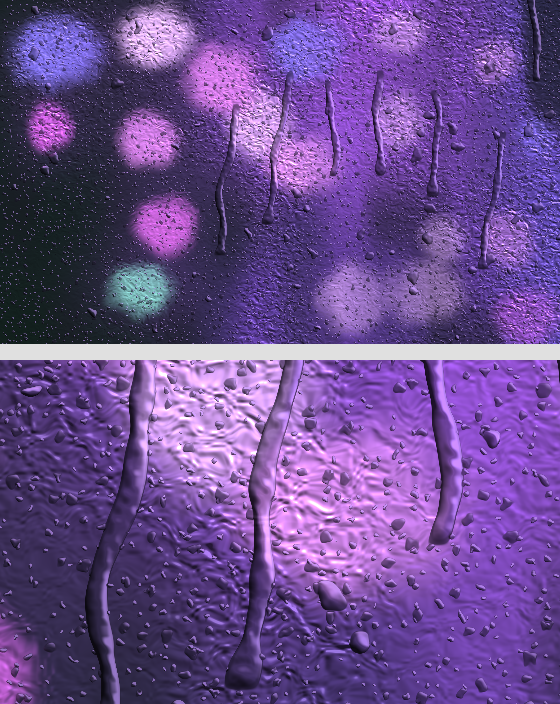
Top, the full canvas; bottom, a detail of the centre.
Give the GLSL for this texture, as a Shadertoy shader.

```glsl
#define NIGHT vec3(0.04, 0.11, 0.06)
#define INDIGO vec3(0.32, 0.22, 0.54)
#define VIOLET vec3(0.62, 0.34, 0.89)
#define MAGENTA vec3(0.76, 0.29, 0.82)
#define LILAC vec3(0.92, 0.71, 1.00)
#define TEAL vec3(0.42, 0.72, 0.68)
#define BLUE vec3(0.44, 0.38, 0.90)
#define RIPPLE 1.9
#define REFRACTION 0.03
#define LIGHT_DIR vec2(0.58, 0.81)
#define TRAILS 7
#define STEP 0.0016

vec3 hash3(vec2 p) {
    vec3 q = fract(p.xyx * vec3(0.1031, 0.1030, 0.0973));
    q += dot(q, q.yxz + 33.33);
    return fract((q.xxy + q.yzz) * q.zyx);
}

float noise(vec2 p) {
    vec2 i = floor(p), f = fract(p);
    f = f * f * (3.0 - 2.0 * f);
    float low = mix(hash3(i).x, hash3(i + vec2(1, 0)).x, f.x);
    float high = mix(hash3(i + vec2(0, 1)).x, hash3(i + vec2(1, 1)).x, f.x);
    return mix(low, high, f.y);
}

// Blurred night street behind the glass
vec3 scene(vec2 p) {
    float streak = noise(vec2(p.x * 8.0 + 3.0, p.y * 1.3));
    float haze = noise(p * 2.6 + 7.0);
    float side = smoothstep(0.42, 0.78, p.x + 0.35 * (haze - 0.5));
    vec3 col = mix(NIGHT, INDIGO, side * (0.65 + 0.5 * streak));
    col = mix(col, INDIGO, 0.15 * haze * (1.0 - side));

    float bell = exp(-pow((p.x - 1.06) / 0.32, 2.0));
    float glow = bell * smoothstep(0.2, 0.62, p.y + 0.25 * (streak - 0.5));
    col = mix(col, VIOLET, glow);
    col = mix(col, BLUE * 0.9, 0.55 * smoothstep(1.35, 1.63, p.x));

    // Unlit upright gaps between the glows
    float gap = smoothstep(0.5, 0.8, noise(vec2(p.x * 6.5 + 1.7, p.y * 2.4 + 5.0)));
    col = mix(col, NIGHT + vec3(0.05, 0.0, 0.07), 0.8 * gap * (1.0 - 0.75 * glow));

    // Defocused lamps on a jittered grid, fainter to the right
    for (int i = 0; i < 24; i++) {
        vec2 cell = vec2(i % 6, i / 6);
        vec3 r = hash3(cell * 3.7 + 11.3), s = hash3(cell * 5.1 + 42.7);
        if (s.z < 0.1) continue;
        vec2 d = p - (cell + 0.15 + 0.7 * r.xy) * vec2(0.27, 0.235);
        d.x *= mix(0.75, 1.15, s.x);
        float radius = mix(0.06, 0.11, r.z) * (s.y > 0.95 ? 0.7 : 1.0);
        vec3 lamp = mix(MAGENTA, LILAC, smoothstep(0.0, 0.4, s.y));
        lamp = s.y > 0.95 ? TEAL : s.y > 0.82 ? BLUE : lamp;
        float dist = length(d) + 0.025 * (noise(p * 22.0 + s.xy * 9.0) - 0.5);
        float disc = smoothstep(radius * 1.3, radius * 0.55, dist);
        float halo = exp(-dot(d, d) / (radius * radius * 3.5));
        float power = mix(1.0, 0.42, smoothstep(0.75, 1.1, p.x));
        col = mix(col, VIOLET * 0.8, 0.28 * power * halo);
        col = mix(col, lamp + 0.1 * halo, 0.9 * power * disc);
    }
    return col;
}

// Domed drops with uneven outlines, one chance per cell
float drops(vec2 p, float scale, float chance) {
    vec2 q = p * scale, id = floor(q);
    q += 0.3 * (vec2(noise(q * 3.0), noise(q * 3.0 + 19.0)) - 0.5);
    float h = 0.0;
    for (int k = 0; k < 9; k++) {
        vec2 c = id + vec2(k % 3, k / 3) - 1.0;
        vec3 r = hash3(c + scale);
        if (r.z > chance) continue;
        vec2 d = q - c - 0.15 - 0.7 * r.xy;
        float radius = mix(0.13, 0.32, fract(r.z * 37.0));
        h = max(h, 1.0 - dot(d, d) / (radius * radius));
    }
    return h;
}

// Winding runs of water, each ending in a heavier bead
float trails(vec2 p) {
    float h = 0.0;
    for (int i = 0; i < TRAILS; i++) {
        float n = float(i);
        vec3 r = hash3(vec2(n * 7.3, 5.0));
        float foot = mix(0.2, 0.8, r.x), top = foot + mix(0.25, 0.45, r.y);
        float path = 0.62 + n * 0.155 + 0.06 * r.z + (p.y - foot) * (r.y - 0.4) * 0.25;
        path += 0.03 * (noise(vec2(p.y * 9.0, n * 13.0)) - 0.5);
        float width = 0.011 + 0.005 * smoothstep(0.05, 0.0, p.y - foot);
        width *= 0.65 + 0.6 * noise(vec2(p.y * 35.0, n));
        float ends = smoothstep(foot - 0.012, foot + 0.008, p.y) * smoothstep(top, top - 0.06, p.y);
        float x = (p.x - path) / width;
        h = max(h, (1.0 - x * x) * ends);
    }
    return h;
}

// x: wrinkled film, y: drops and trails
vec2 water(vec2 p) {
    vec2 w = p + 0.012 * (vec2(noise(p * 50.0), noise(p * 50.0 + 31.0)) - 0.5);
    float film = noise(w * vec2(85, 130)) + 0.6 * noise(w * vec2(170, 240) + 9.0);
    float beads = max(drops(p, 46.0, 0.55), drops(p + 3.1, 78.0, 0.42));
    float heavy = max(3.0 * drops(p, 17.0, 0.14), 4.0 * trails(p));
    heavy *= 0.75 + 0.5 * noise(p * 110.0);
    return vec2(film, max(beads, heavy));
}

void mainImage(out vec4 fragColor, in vec2 fragCoord) {
    vec2 p = fragCoord / iResolution.y;
    vec2 here = water(p);
    vec2 dx = water(p + vec2(STEP, 0)) - here;
    vec2 dy = water(p + vec2(0, STEP)) - here;
    vec2 filmSlope = vec2(dx.x, dy.x), dropSlope = vec2(dx.y, dy.y);

    // Film: wrinkles and pale glints, strongest over the lamps
    vec3 col = scene(p + filmSlope * REFRACTION);
    float bright = dot(col, vec3(0.3, 0.5, 0.2));
    float wet = mix(0.35, 1.1, smoothstep(0.25, 0.7, noise(p * 5.0 + 2.0)));
    wet *= smoothstep(0.02, 0.3, bright);
    float lit = -dot(filmSlope, LIGHT_DIR) * wet;
    col *= clamp(1.0 + RIPPLE * lit, 0.35, 1.6);
    col += vec3(0.95, 0.88, 1.0) * bright * smoothstep(0.14, 0.34, lit) * 0.55;

    // Drops: dim bodies with a bright rim towards the light
    float cover = smoothstep(0.0, 0.4, here.y);
    float rim = clamp(-dot(dropSlope, LIGHT_DIR), -0.6, 0.6);
    float thick = smoothstep(1.0, 2.0, here.y);
    vec3 body = scene(p - dropSlope * 0.05) * mix(0.42, 0.62, thick) + vec3(0.06, 0.05, 0.09);
    body *= 1.0 + 1.4 * min(rim, 0.0);
    body += vec3(0.66, 0.52, 0.82) * smoothstep(0.1, 0.6, rim) * 0.65;
    col = mix(col, body, cover * 0.9);

    fragColor = vec4(clamp(col, 0.0, 1.0), 1.0);
}
```
